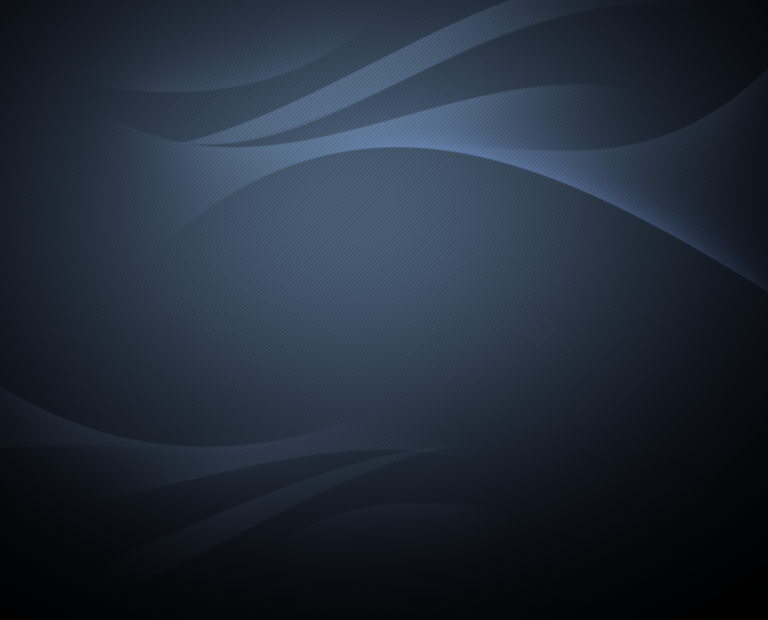
Reproduce this background procedurally as a WebGL 1 fragment shader.

```glsl
precision highp float;
// Dark slate-blue backdrop with translucent flowing veils over a fine twill weave.
// A soft radial glow sets the base; each veil is lit along one side of a cubic
// curve and fades away from that edge and toward both of its ends.

#define GLOW_CENTER vec2(0.46, 0.66)
#define GLOW_COLOR vec3(0.29, 0.37, 0.46)
#define GLOW_FALLOFF 5.0
#define VEIL_COLOR vec3(0.80, 1.00, 1.26)
#define RIM_COLOR vec3(0.72, 0.92, 1.45)
#define EDGE_SOFTNESS 0.0022
#define END_FADE 0.36
#define WEAVE_COUNT 180.0
#define WEAVE_DEPTH 0.06

uniform vec2 u_resolution;

// Position along a horizontal span: 0 at its start, 1 at its end.
float along(float x, vec2 span) {
  return (x - span.x) / (span.y - span.x);
}

// Cubic through four heights evenly spaced across the span.
float curveHeight(float x, vec2 span, vec4 heights) {
  float u = 3.0 * along(x, span);
  float a = u - 1.0, b = u - 2.0, c = u - 3.0;
  vec4 weights = vec4(-a * b * c / 6.0, u * b * c / 2.0,
                      -u * a * c / 2.0, u * a * b / 6.0);
  return dot(weights, heights);
}

// Smooth mask for the positive side of an edge.
float sideMask(float d) {
  return smoothstep(-EDGE_SOFTNESS, EDGE_SOFTNESS, d);
}

// Light beside a curve: positive depth shines above it, negative below.
float veil(vec2 p, vec2 span, vec4 heights, float depth) {
  float d = (p.y - curveHeight(p.x, span, heights)) * sign(depth);
  float t = along(p.x, span);
  float ends = smoothstep(0.0, END_FADE, t) * smoothstep(0.0, END_FADE, 1.0 - t);
  return ends * sideMask(d) * exp(-max(d, 0.0) / abs(depth));
}

// Mask for everything above a curve.
float above(vec2 p, vec2 span, vec4 heights) {
  return sideMask(p.y - curveHeight(p.x, span, heights));
}

vec3 backdrop(vec2 p) {
  vec2 q = p - GLOW_CENTER;
  float level = max(exp(-GLOW_FALLOFF * dot(q, q)) - 0.03, 0.002);
  return GLOW_COLOR * pow(vec3(level), vec3(1.06, 1.03, 0.97));
}

// Upper group: crossing ribbons and the long sweep to the right.
vec3 upperVeils(vec2 p) {
  vec2 sweepSpan = vec2(0.312, 1.12);
  vec4 sweep = vec4(0.695, 0.757, 0.637, 0.437);
  float overSweep = above(p, sweepSpan, sweep);
  float underRibbon = above(p, vec2(0.247, 0.833), vec4(0.768, 0.822, 0.936, 0.977));

  float light = 0.055 * veil(p, vec2(0.104, 0.508), vec4(0.863, 0.852, 0.883, 0.987), 0.045);
  light += 0.11 * underRibbon
         * veil(p, vec2(0.078, 0.80), vec4(0.762, 0.802, 0.944, 1.04), -0.15);
  light += 0.035 * veil(p, vec2(0.247, 0.95), vec4(0.768, 0.846, 0.968, 0.965), 0.06);
  light += 0.12 * overSweep
         * veil(p, vec2(0.098, 0.846), vec4(0.847, 0.765, 0.836, 0.847), -0.09);
  light += 0.06 * overSweep
         * veil(p, vec2(0.56, 1.12), vec4(0.770, 0.757, 0.823, 1.096), -0.08);
  float rim = 0.13 * veil(p, sweepSpan, sweep, 0.035);
  return VEIL_COLOR * light + RIM_COLOR * rim;
}

// Lower group: the same language, dimmer and fading into the dark.
vec3 lowerVeils(vec2 p) {
  float innerRibbon = above(p, vec2(0.169, 0.625), vec4(0.055, 0.145, 0.236, 0.283));

  float light = 0.055 * veil(p, vec2(-0.13, 0.521), vec4(0.502, 0.323, 0.281, 0.354), -0.06);
  light += 0.018 * veil(p, vec2(-0.13, 0.26), vec4(0.262, 0.278, 0.281, 0.272), 0.05);
  light += 0.045 * veil(p, vec2(0.104, 0.638), vec4(0.188, 0.236, 0.273, 0.249), 0.06);
  light += 0.035 * innerRibbon
         * veil(p, vec2(0.104, 0.677), vec4(0.079, 0.177, 0.260, 0.283), -0.12);
  light += 0.025 * veil(p, vec2(0.339, 0.677), vec4(0.100, 0.175, 0.188, 0.180), -0.05);
  return VEIL_COLOR * light;
}

// Fine diagonal threads, sized relative to the canvas width.
float weave(vec2 p) {
  float aspect = u_resolution.y / u_resolution.x;
  float thread = sin(6.28318 * WEAVE_COUNT * (p.x - p.y * aspect));
  return 1.0 + WEAVE_DEPTH * thread;
}

void main() {
  vec2 p = gl_FragCoord.xy / u_resolution;
  vec3 color = backdrop(p) + upperVeils(p) + lowerVeils(p);
  gl_FragColor = vec4(color * weave(p), 1.0);
}
```
